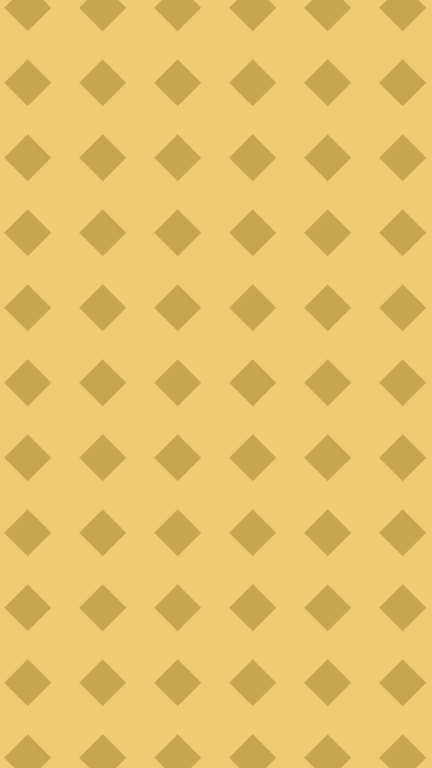
Reproduce this pattern procedurally as a WebGL 2 fragment shader.

```glsl
#version 300 es
precision highp float;
// Flat grid of solid diamonds on a warm yellow ground, six across.
// Space is folded into square cells, and each cell draws one diamond
// from its signed distance. Lengths are fractions of the canvas width.

#define PITCH 0.1736                    // spacing of the diamonds
#define FIRST_CENTER vec2(0.0641, 0.0238)  // centre of the lower left diamond
#define HALF_DIAGONAL 0.0544            // centre to corner
#define GROUND_COLOR vec3(0.937, 0.800, 0.455)
#define DIAMOND_COLOR vec3(0.775, 0.652, 0.308)

uniform vec2 u_resolution;
out vec4 fragColor;

// Signed distance to a square standing on its corner
float diamondDistance(vec2 p, float halfDiagonal) {
    return (abs(p.x) + abs(p.y) - halfDiagonal) * 0.70710678;
}

void main() {
    float pixel = 1.0 / u_resolution.x;
    vec2 uv = gl_FragCoord.xy * pixel;

    // Position relative to the nearest diamond centre
    vec2 cell = (fract((uv - FIRST_CENTER) / PITCH + 0.5) - 0.5) * PITCH;

    // Edge softened over one pixel
    float d = diamondDistance(cell, HALF_DIAGONAL);
    float coverage = clamp(0.5 - d / pixel, 0.0, 1.0);

    fragColor = vec4(mix(GROUND_COLOR, DIAMOND_COLOR, coverage), 1.0);
}
```
